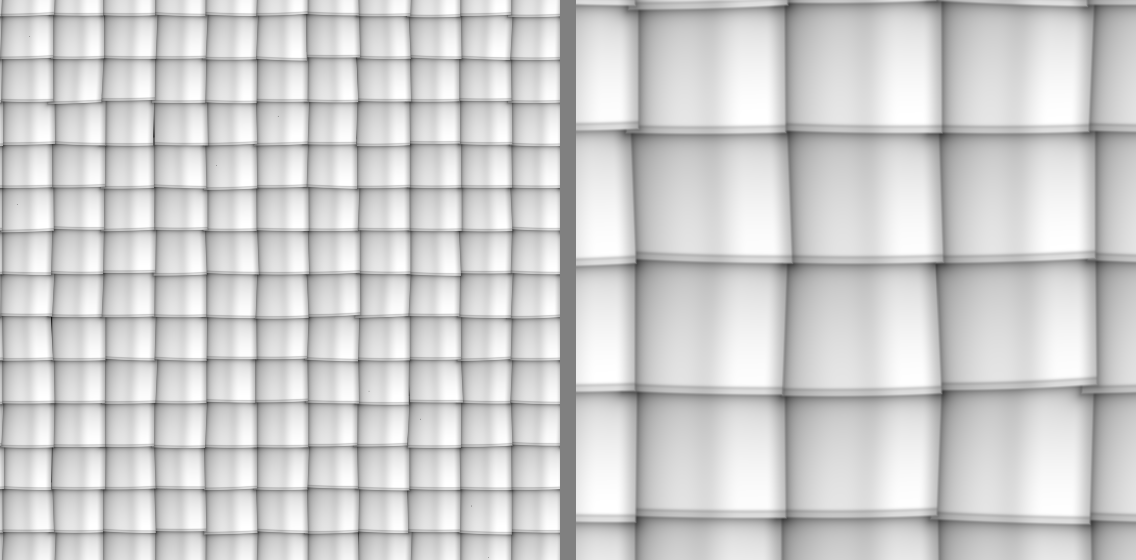
Left: the whole. Right: its middle third, enlarged.
This texture is drawn by a three.js fragment shader. Its source:

```glsl
// White curved shingles, slightly crooked, overlapping downward and to the right
#define COUNT vec2(11.0, 13.0)   // tiles across and up
#define PHASE vec2(0.045, 0.643) // grid shift in tiles
#define JITTER 0.036             // largest tile shift, in tiles
#define TILT 0.045               // largest tile slant
#define OVERLAP vec2(0.045, 0.15) // hidden margin at the left and top
#define LIP 0.0042               // height of the front lip, in canvas units
#define SOFT 0.0011              // edge smoothing, in canvas units
#define SHADOW 0.36              // contact shadow strength
#define SHADOW_SIZE 0.0036       // contact shadow reach, in canvas units
#define GAP_TONE 0.22            // what shows between tiles

varying vec2 vUv;

// Four random values per tile
vec4 hash42(vec2 id) {
  vec4 h = fract(id.xyxy * vec4(0.1031, 0.1030, 0.0973, 0.1099));
  h += dot(h, h.wzxy + 33.33);
  return fract((h.xxyz + h.yzzw) * h.zywx);
}

float boxDistance(vec2 q, vec2 low, vec2 high) {
  vec2 d = (abs(q - 0.5 * (low + high)) - 0.5 * (high - low)) / COUNT;
  return length(max(d, 0.0)) + min(max(d.x, d.y), 0.0);
}

// Brightness over one tile: flat left side, faint trough, bright ridge, dark right rim
float faceTone(vec2 q, vec4 rnd) {
  float x = clamp(q.x, 0.0, 1.0);
  float y = clamp(q.y, 0.0, 1.0);
  float ridge = 0.61 + 0.09 * (rnd.z - 0.5);
  float tone = mix(0.80, 0.885, smoothstep(0.0, 0.32, x));
  tone -= 0.035 * exp(-pow((x - ridge + 0.11) / 0.085, 2.0));
  tone = mix(tone, 0.975, smoothstep(ridge - 0.08, ridge + 0.12, x));
  tone -= 0.24 * smoothstep(0.87, 1.02, x);
  tone *= mix(1.025, 0.935, smoothstep(0.05, 1.0, y));
  return tone + 0.018 * (rnd.w - 0.5);
}

// Front lip with a thin groove above it
float addLip(float tone, float height) {
  float lip = 1.0 - smoothstep(LIP - SOFT, LIP + SOFT, height);
  float groove = exp(-pow((height - LIP) / 0.0012, 2.0));
  return tone * (1.0 - 0.13 * lip - 0.10 * groove);
}

// A tiny dark fleck on a few tiles
float addFleck(float tone, vec2 q, vec4 rnd) {
  vec2 place = 0.2 + 0.6 * rnd.yx;
  float dist = length((q - place) / COUNT);
  float fleck = 1.0 - smoothstep(0.0004, 0.0017, dist);
  return tone - 0.22 * fleck * step(0.94, rnd.w);
}

void main() {
  vec2 p = vUv * COUNT - PHASE;
  float tone = GAP_TONE;

  // Paint neighbours from the lowest layer up: bottom to top, right to left
  for (float j = -1.0; j <= 1.0; j += 1.0) {
    for (float i = 1.0; i >= -1.0; i -= 1.0) {
      vec2 cell = floor(p) + vec2(i, j);
      vec2 id = mod(cell, COUNT);
      vec4 rnd = hash42(id + 1.7);
      vec4 turn = hash42(id + 41.3) * 2.0 - 1.0;

      // Shift, slant and sag of this tile
      vec2 shift = rnd.xy * 2.0 - 1.0;
      vec2 q = p - cell - JITTER * shift * abs(shift);
      q += TILT * turn.xy * abs(turn.xy) * (q.yx - 0.5);
      float along = clamp(q.x, 0.0, 1.0);
      q.y += 0.05 * (0.4 + 0.6 * rnd.z) * along * (1.0 - along);

      // Shadow on the layers below, then the tile itself
      float d = boxDistance(q, -vec2(OVERLAP.x, 0.0), vec2(1.0, 1.0 + OVERLAP.y));
      float outside = max(d, 0.0);
      tone *= 1.0 - SHADOW * exp(-outside / SHADOW_SIZE);
      tone *= 1.0 - 0.07 * exp(-outside / (4.0 * SHADOW_SIZE));
      float face = addLip(faceTone(q, rnd), q.y / COUNT.y);
      face = addFleck(face, q, rnd);
      tone = mix(face, tone, smoothstep(-SOFT, SOFT, d));
    }
  }

  gl_FragColor = vec4(vec3(clamp(tone, 0.0, 1.0)), 1.0);
}
```
